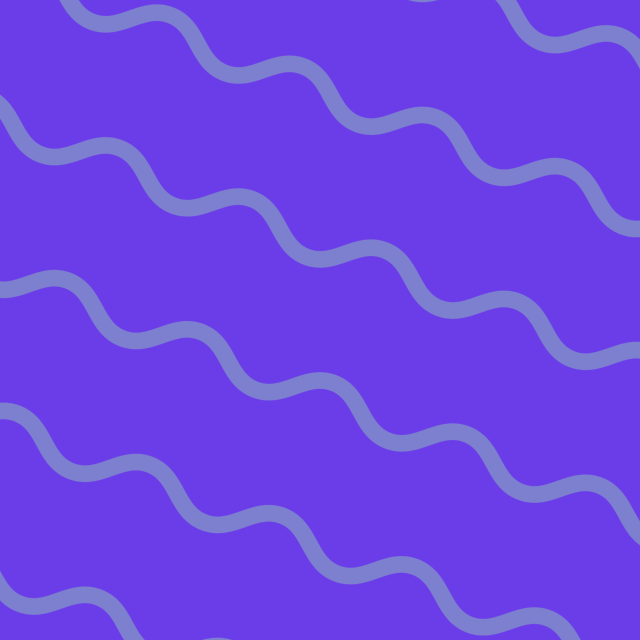
Write a WebGL 2 fragment shader that draws this pattern.

```glsl
#version 300 es
precision highp float;
// Parallel wavy ribbons sloping down to the right on a flat violet ground.
// The plane is rotated into square tiles, each holding one wave period,
// and the ribbon is stroked by its distance to the wave's centre line.

uniform vec2 u_resolution;
out vec4 fragColor;

const float TAU = 6.2831853;

const vec3 GROUND_VIOLET = vec3(0.42, 0.24, 0.91);
const vec3 RIBBON_BLUE = vec3(0.49, 0.50, 0.81);

const float TILE_SIZE = 0.2223;                // fraction of the canvas
const float TILT = radians(21.08);             // downward slope of the rows
const vec2 TILE_ORIGIN = vec2(0.5400, 0.6038); // a rising midpoint of a wave
const float HALF_WIDTH = 0.0586;               // in tiles
const vec2 HARMONICS = vec2(0.1242, 0.0035);   // first and third, in tiles

// Canvas position to tile coordinates: x along a row, y across the rows.
vec2 toTiles(vec2 p, vec2 origin, float tilt, float size) {
    vec2 along = vec2(cos(tilt), -sin(tilt));
    vec2 across = vec2(sin(tilt), cos(tilt));
    vec2 d = p - origin;
    return vec2(dot(d, along), dot(d, across)) / size;
}

// Height and slope of a wave with period 1.
vec2 wave(float x, vec2 amplitude) {
    vec2 frequency = TAU * vec2(1.0, 3.0);
    vec2 phase = frequency * x;
    return vec2(dot(amplitude, sin(phase)),
                dot(amplitude * frequency, cos(phase)));
}

// Distance to the wave, refining the foot of the perpendicular.
float waveDistance(vec2 p, vec2 amplitude) {
    float x = p.x;
    for (int i = 0; i < 6; i++) {
        vec2 w = wave(x, amplitude);
        x -= (x - p.x + (w.x - p.y) * w.y) / (1.0 + w.y * w.y);
    }
    return length(p - vec2(x, wave(x, amplitude).x));
}

// Smooth-edged coverage of a stroke.
float stroke(float dist, float halfWidth, float softness) {
    return 1.0 - smoothstep(-softness, softness, dist - halfWidth);
}

void main() {
    float side = min(u_resolution.x, u_resolution.y);
    vec2 p = gl_FragCoord.xy / side;

    // Fold every row onto the one centred at y = 0.
    vec2 tile = toTiles(p, TILE_ORIGIN, TILT, TILE_SIZE);
    tile = vec2(fract(tile.x), fract(tile.y + 0.5) - 0.5);

    float softness = 0.75 / (side * TILE_SIZE);
    float ribbon = stroke(waveDistance(tile, HARMONICS), HALF_WIDTH, softness);

    fragColor = vec4(mix(GROUND_VIOLET, RIBBON_BLUE, ribbon), 1.0);
}
```
